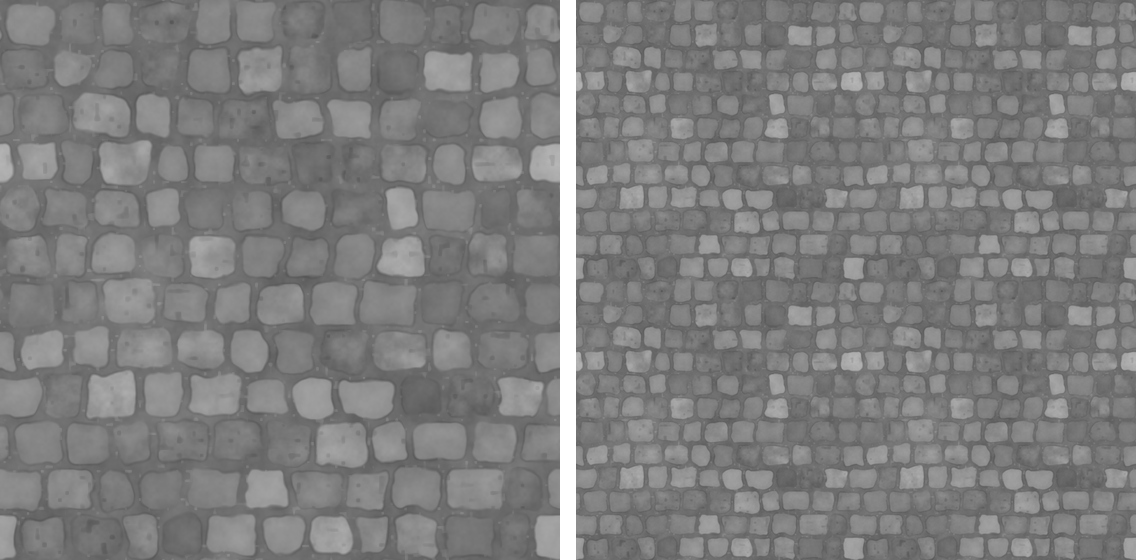
Left: one tile. Right: repeated 2 by 2.
Give the GLSL for this texture, as a WebGL 1 fragment shader.

```glsl
precision highp float;
// Worn grey cobblestones in twelve uneven courses with soft, gritty joints.
uniform vec2 u_resolution;

const float ROWS = 12.0;
const float STONES_PER_ROW = 11.0;   // some courses hold one more
const float JOINT_JITTER = 0.15;     // sideways shift of joints, in stones
const float MIN_INSET = 0.0052;      // half of the narrowest joint
const float INSET_RANGE = 0.0045;
const float EDGE_SOFTNESS = 0.0030;
const float STONE_TONE = 0.522;
const float STONE_TONE_RANGE = 0.125;
const float JOINT_TONE = 0.435;
const float RIM_SHADE = 0.060;
const vec3 TINT = vec3(1.0);

float hash(vec3 p) {
  p = fract(p * vec3(0.1031, 0.1030, 0.0973));
  p += dot(p, p.yzx + 33.33);
  return fract((p.x + p.y) * p.z);
}

// Whole-number index wrapped into 0 .. period - 1.
float wrapIndex(float i, float period) {
  return floor(mod(i + 0.5, period));
}

// Value noise that repeats over the canvas, 0 .. 1.
float noise(vec2 uv, float period, float seed) {
  vec2 p = uv * period;
  vec2 i = floor(p);
  vec2 f = p - i;
  f = f * f * f * (f * (f * 6.0 - 15.0) + 10.0);
  vec2 a = vec2(wrapIndex(i.x, period), wrapIndex(i.y, period));
  vec2 b = vec2(wrapIndex(i.x + 1.0, period), wrapIndex(i.y + 1.0, period));
  return mix(mix(hash(vec3(a, seed)), hash(vec3(b.x, a.y, seed)), f.x),
             mix(hash(vec3(a.x, b.y, seed)), hash(vec3(b, seed)), f.x), f.y);
}

// Layered noise, centred on zero.
float fbm(vec2 uv, float period, float seed) {
  float sum = 0.0;
  float gain = 0.5;
  for (int k = 0; k < 4; k++) {
    sum += gain * (noise(uv, period, seed + float(k)) - 0.5);
    period *= 2.0;
    gain *= 0.55;
  }
  return sum;
}

// Bends the courses gently and roughens the stone outlines.
vec2 warp(vec2 uv) {
  vec2 broad = vec2(noise(uv, 5.0, 1.0), noise(uv, 5.0, 2.0)) - 0.5;
  vec2 mid = vec2(noise(uv, 27.0, 3.0), noise(uv, 27.0, 4.0)) - 0.5;
  vec2 fine = vec2(noise(uv, 70.0, 5.0), noise(uv, 70.0, 6.0)) - 0.5;
  return uv + broad * 0.012 + mid * 0.011 + fine * 0.004;
}

// Eleven stones in rows 1 to 5 and in row 9, twelve in the others.
float stonesInRow(float row) {
  float few = step(0.5, row) * step(row, 5.5) + step(abs(row - 9.0), 0.5);
  return STONES_PER_ROW + 1.0 - few;
}

// Position of the joint left of a stone, in stones.
float joint(float i, float row, float count) {
  return i + (hash(vec3(wrapIndex(i, count), row, 11.0)) - 0.5) * 2.0 * JOINT_JITTER;
}

float roundedBox(vec2 p, vec2 halfSize, float radius) {
  vec2 q = abs(p) - halfSize + radius;
  return length(max(q, 0.0)) + min(max(q.x, q.y), 0.0) - radius;
}

void main() {
  vec2 uv = gl_FragCoord.xy / u_resolution;
  vec2 p = warp(uv);

  // Find the course and the stone.
  float course = floor(p.y * ROWS);
  float row = wrapIndex(course, ROWS);
  float count = stonesInRow(row);
  float x = p.x * count + hash(vec3(row, 7.0, 3.0));
  float i = floor(x);
  if (x < joint(i, row, count)) i -= 1.0;
  else if (x >= joint(i + 1.0, row, count)) i += 1.0;
  float left = joint(i, row, count);
  float right = joint(i + 1.0, row, count);
  vec2 id = vec2(wrapIndex(i, count), row);

  // Stone outline: inset, tilted, tapered and rounded.
  vec2 inset = MIN_INSET + INSET_RANGE * vec2(hash(vec3(id, 21.0)), hash(vec3(id, 22.0)));
  vec2 halfSize = 0.5 * vec2((right - left) / count, 1.0 / ROWS) - inset;
  vec2 local = vec2((x - 0.5 * (left + right)) / count, p.y - (course + 0.5) / ROWS);
  float tilt = (hash(vec3(id, 23.0)) - 0.5) * 0.14;
  local += vec2(-local.y, local.x) * tilt;
  local.x *= 1.0 + local.y * (hash(vec3(id, 24.0)) - 0.5) * 5.0;
  float radius = mix(0.009, 0.021, hash(vec3(id, 25.0)));
  float d = roundedBox(local, halfSize, radius);

  // Stone face: own tone, worn patches, slight crown and pits.
  float seed = 40.0 + floor(hash(vec3(id, 26.0)) * 50.0);
  float tone = hash(vec3(id, 27.0)) + hash(vec3(id, 28.0)) - 1.0;
  float wear = mix(0.07, 0.24, pow(hash(vec3(id, 29.0)), 2.0));
  float stone = STONE_TONE + STONE_TONE_RANGE * tone + wear * fbm(uv, 26.0, seed);
  stone += 0.025 * smoothstep(0.0, -0.022, d) - 0.01;
  stone -= 0.06 * smoothstep(0.80, 0.98, noise(uv, 75.0, seed + 5.0)) * step(0.5, wear * 5.0);

  // Joints: mottled fill, broken dark rim and pale grit.
  float fill = JOINT_TONE + 0.13 * fbm(uv, 22.0, 31.0);
  float rim = smoothstep(0.006, 0.0, d) * smoothstep(0.15, 0.8, noise(uv, 20.0, 35.0));
  float grit = smoothstep(0.78, 1.0, noise(uv, 120.0, 36.0));
  fill += 0.07 * grit - RIM_SHADE * rim;

  float softness = max(EDGE_SOFTNESS, 1.0 / u_resolution.y);
  float shade = mix(fill, stone, smoothstep(softness, -softness, d));
  shade += 0.05 * (noise(uv, 4.0, 37.0) - 0.5) + 0.012 * (noise(uv, 160.0, 38.0) - 0.5);
  gl_FragColor = vec4(TINT * shade, 1.0);
}
```
